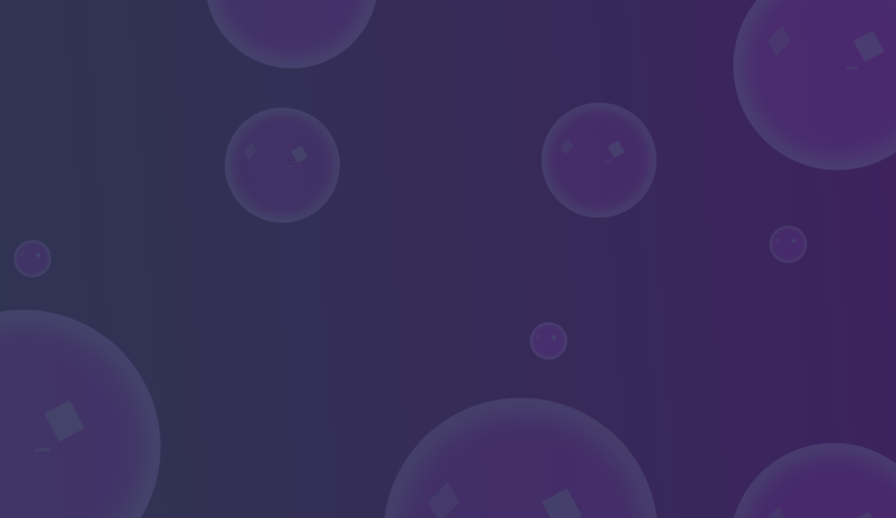
Give the GLSL for this background, as a WebGL 2 fragment shader.

```glsl
#version 300 es
precision highp float;
// Translucent violet bubbles with angular glints over a dark slate-to-purple gradient.

uniform vec2 u_resolution;
out vec4 fragColor;

// Colours
const vec3 SLATE = vec3(0.187, 0.202, 0.324);
const vec3 PURPLE = vec3(0.238, 0.134, 0.370);
const vec3 BODY = vec3(0.365, 0.205, 0.530);
const vec3 SHEEN = vec3(0.300, 0.470, 0.460);
const float GRADIENT_CURVE = 1.2;
const float GRADIENT_TILT = 0.04;

// Opacities
const float BODY_ALPHA = 0.35;
const float RIM_ALPHA = 0.22;
const float GLINT_ALPHA = 0.24;
const float RIM_START = 0.62;   // fraction of the radius

// Layout, in canvas heights
const int COUNT = 10;
const float RADII[COUNT] = float[](
    0.036, 0.265, 0.111, 0.265, 0.201, 0.036, 0.167, 0.036, 0.201, 0.111);
const vec2 SPREAD = vec2(2.05, 1.25);
const vec2 ORIGIN = vec2(0.0, -0.2);
const vec2 STEP = vec2(0.7549, 0.5698);   // low-discrepancy sequence
const vec2 JITTER = vec2(0.05, 0.02);

float hash(float n) {
    return fract(sin(n * 12.9898) * 43758.5453);
}

float cover(float dist, float aa) {
    return 1.0 - smoothstep(-aa, aa, dist);
}

float boxDistance(vec2 p, vec2 halfSize, float angle) {
    float c = cos(angle), s = sin(angle);
    vec2 d = abs(vec2(c * p.x + s * p.y, c * p.y - s * p.x)) - halfSize;
    return length(max(d, 0.0)) + min(max(d.x, d.y), 0.0);
}

float kiteDistance(vec2 p, vec2 halfSize) {
    p.x -= 0.2 * p.y;
    vec2 q = abs(p) / halfSize;
    return (q.x + q.y - 1.0) * halfSize.x * halfSize.y / length(halfSize);
}

// Glints in a bubble of unit radius: kite, tilted square and short dash
float glints(vec2 q, float aa) {
    float kite = cover(kiteDistance(q - vec2(-0.56, 0.24), vec2(0.115, 0.15)), aa);
    float square = cover(boxDistance(q - vec2(0.30, 0.19), vec2(0.105, 0.115), 0.5), aa);
    float dash = cover(boxDistance(q - vec2(0.14, -0.02), vec2(0.055, 0.012), 0.12), aa);
    return max(0.6 * kite, max(square, 0.8 * dash));
}

vec3 addBubble(vec3 color, vec2 q, float aa, float bodyAlpha) {
    float dist = length(q);
    float inside = cover(dist - 1.0, aa);
    float rim = smoothstep(RIM_START, 1.0, dist);
    color = mix(color, BODY, bodyAlpha * inside);
    color = mix(color, SHEEN, RIM_ALPHA * rim * rim * inside);
    return mix(color, SHEEN, GLINT_ALPHA * glints(q, aa) * inside);
}

void main() {
    vec2 p = gl_FragCoord.xy / u_resolution.y;
    float pixel = 1.0 / u_resolution.y;

    // Background gradient
    float across = gl_FragCoord.x / u_resolution.x + GRADIENT_TILT * (p.y - 0.5);
    vec3 color = mix(SLATE, PURPLE, pow(clamp(across, 0.0, 1.0), GRADIENT_CURVE));

    // Scattered bubbles
    for (int i = 0; i < COUNT; i++) {
        float id = float(i + 1);
        vec2 wobble = vec2(hash(id), hash(id + 31.7)) * 2.0 - 1.0;
        vec2 center = ORIGIN + SPREAD * fract(STEP * id) + JITTER * wobble;
        float bodyAlpha = BODY_ALPHA * mix(0.92, 1.25, pow(hash(id + 73.1), 3.0));
        color = addBubble(color, (p - center) / RADII[i], pixel / RADII[i], bodyAlpha);
    }

    fragColor = vec4(color, 1.0);
}
```
